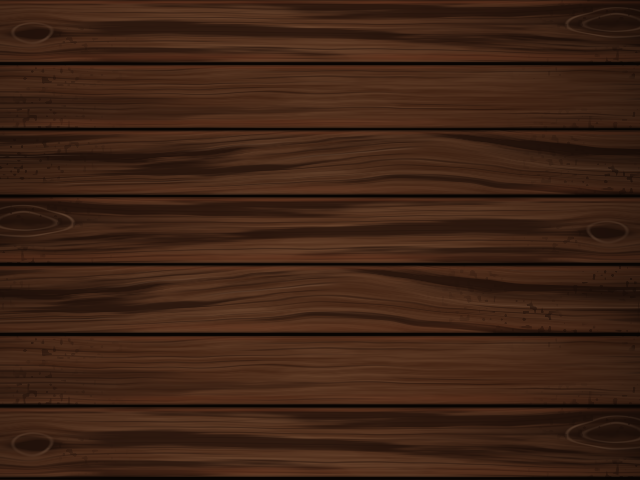
Give the GLSL for this texture, as a WebGL 1 fragment shader.

```glsl
precision highp float;
// Seven dark stained wooden planks with knots, streaks, fine grain and black seams.
uniform vec2 u_resolution;

const float PLANKS = 7.0;
const float ASPECT = 1.3333;
const float SEAM_BOW = 0.018;        // uneven plank heights
const float SEAM_HALF = 0.0024;      // half width of a seam, in canvas heights
const float SEAM_SHADOW = 0.008;
const float RING_LINES = 13.0;       // grain contours across a plank
const float VIGNETTE = 0.32;
const vec2 BIG_KNOT = vec2(1.28, 0.61);
const vec2 BIG_KNOT_SIZE = vec2(0.105, 0.23);
const vec2 SMALL_KNOT = vec2(0.066, 0.46);
const vec2 SMALL_KNOT_SIZE = vec2(0.045, 0.15);
const vec3 BROWN = vec3(0.245, 0.132, 0.072);
const vec3 TAN = vec3(0.38, 0.25, 0.165);
const vec3 RUST = vec3(0.40, 0.20, 0.115);
const vec3 STREAK = vec3(0.125, 0.062, 0.035);
const vec3 PALE = vec3(0.47, 0.34, 0.25);
const vec3 SEAM = vec3(0.03, 0.014, 0.008);

float hash(vec2 p) {
  vec3 q = fract(p.xyx * 0.1031);
  q += dot(q, q.yzx + 33.33);
  return fract((q.x + q.y) * q.z);
}

float noise(vec2 p) {
  vec2 i = floor(p), f = fract(p);
  f = f * f * (3.0 - 2.0 * f);
  return mix(mix(hash(i), hash(i + vec2(1.0, 0.0)), f.x),
             mix(hash(i + vec2(0.0, 1.0)), hash(i + vec2(1.0, 1.0)), f.x), f.y);
}

float fbm(vec2 p) {
  float sum = 0.0, amp = 0.533;
  for (int i = 0; i < 4; i++) {
    sum += amp * noise(p);
    p = p * 2.03 + 17.3;
    amp *= 0.5;
  }
  return sum;
}

float bell(float x, float width) { return exp(-x * x / (width * width)); }

float line(float d, float width) { return 1.0 - smoothstep(0.0, width, abs(d)); }

float knotDistance(vec2 p, vec2 center, vec2 size) {
  return length((p - center) / size) + 0.4 * (noise(p * vec2(14.0, 5.0)) - 0.5);
}

// Wood of one plank: p.x runs along it, p.y from 0 to 1 across it.
vec3 wood(vec2 p, float kind, float seed) {
  float knotty = 1.0 - step(0.5, kind);
  float streaky = step(0.5, kind) * (1.0 - step(1.5, kind));
  float plain = 1.0 - knotty - streaky;

  // Grain coordinate, bent by waves, an arch and the knots
  float big = knotDistance(p, BIG_KNOT, BIG_KNOT_SIZE);
  float small = knotDistance(p, SMALL_KNOT, SMALL_KNOT_SIZE);
  float g = p.y + (0.12 + 0.2 * streaky + 0.12 * plain)
          * (fbm(vec2(p.x * 2.2 + seed, p.y * 1.3 + seed)) - 0.5);
  g -= streaky * 0.28 * bell(p.x - 0.82, 0.32);
  g -= knotty * 0.7 * ((p.y - BIG_KNOT.y) * bell(big, 1.7)
     + (p.y - SMALL_KNOT.y) * bell(small, 1.7));

  // Brushed patches and fine fibres
  float fibre = fbm(vec2(p.x * 4.5 + seed, g * 30.0));
  float patches = smoothstep(0.5, 0.58, fbm(vec2(p.x * 3.2 - seed, g * 4.0 + seed)));
  float middle = bell(p.x - 0.6, 0.5);
  float tone = 0.2 + 0.95 * (fibre - 0.5) + 0.15 * patches
             + (0.25 - 0.12 * plain) * middle + 0.06 * knotty;
  vec3 col = mix(BROWN, TAN, clamp(tone, -0.3, 1.0));
  float redness = noise(vec2(p.x * 2.5 + seed, p.y * 2.0));
  col = mix(col, RUST, 0.22 * redness * (1.0 - 0.6 * middle));

  // Thin growth lines
  float gate = smoothstep(0.35, 0.7, noise(vec2(p.x * 4.0 + seed, g * 9.0)));
  float rings = line(fract(g * RING_LINES + 0.6 * noise(vec2(p.x * 3.0, seed))) - 0.5, 0.24);
  col = mix(col, STREAK, 0.42 * rings * gate);

  // Dark streaks
  float field = fbm(vec2(p.x * 2.4 + seed * 2.0, g * 6.5));
  float dark = smoothstep(0.52, 0.72, field) * (0.75 - 0.4 * plain);
  float broken = smoothstep(0.25, 0.65, fbm(vec2(p.x * 5.0, g * 14.0 + seed)));
  dark += streaky * 0.75 * broken * bell(g - 0.58, 0.12);
  dark += knotty * 0.65 * broken * bell(p.y - 0.52, 0.24) * smoothstep(0.65, 1.2, p.x);
  dark += knotty * (0.35 * bell(big, 1.3) + 0.65 * bell(length((p - SMALL_KNOT - vec2(0.01, 0.0)) / vec2(0.05, 0.12)), 0.9));
  col = mix(col, STREAK, clamp(dark, 0.0, 0.85));

  // Pale scratches and knot outlines
  float pale = 0.35 * streaky * line(fract(g * 4.0) - 0.5, 0.07) * gate;
  float worn = 0.35 + 0.65 * noise(p * vec2(22.0, 6.0) + seed);
  pale += knotty * worn * (0.65 * line(big - 0.95, 0.1) + 0.6 * line(big - 0.5, 0.1)
        + 0.6 * line(small - 1.0, 0.15));
  col = mix(col, PALE, clamp(pale, 0.0, 0.65));

  // Pores near the ends
  float ends = smoothstep(0.35, 0.66, abs(p.x - 0.5 * ASPECT));
  float pores = smoothstep(0.7, 0.85, noise(p * vec2(130.0, 19.0) + seed));
  return mix(col, STREAK, 0.6 * pores * ends * smoothstep(0.4, 0.65, noise(p * vec2(7.0, 3.0) + seed)));
}

void main() {
  vec2 uv = gl_FragCoord.xy / u_resolution;
  float x = uv.x * ASPECT;
  float y = (uv.y - SEAM_BOW * sin(3.14159 * uv.y) - 0.003) * PLANKS;
  float row = floor(y), v = fract(y);

  // Plank kinds mirror about the middle row, which is itself turned end for end
  float kind = mod(abs(row - 3.0), 3.0);
  float along = abs(row - 3.0) < 0.5 ? ASPECT - x : x;
  along += abs(row - 2.0) < 0.5 ? 0.17 : 0.0;
  vec3 col = wood(vec2(along, v), kind, 5.7 + kind * 11.3);
  col *= 0.94 + 0.12 * hash(vec2(row + 2.0, 4.0));

  // Rusty lower edge and a thin lit upper edge
  float wear = noise(vec2(x * 6.0, row + 9.0));
  col = mix(col, RUST, 0.55 * wear * bell(v - 0.1, 0.055));
  col = mix(col, RUST, (0.25 + 0.4 * wear) * bell(v - 0.945, 0.025));

  // Vignette, then shadow and seam between planks
  col *= 1.0 - VIGNETTE * pow(abs(uv.x - 0.45) * 1.85, 2.5);
  float gap = min(v, 1.0 - v) / PLANKS;
  float seamHalf = SEAM_HALF * (0.75 + 0.5 * noise(vec2(x * 3.0, floor(y + 0.5))));
  col *= 1.0 - 0.55 * (1.0 - smoothstep(0.0, SEAM_SHADOW, gap));
  col = mix(SEAM, col, smoothstep(seamHalf - 0.0012, seamHalf + 0.0016, gap));
  gl_FragColor = vec4(col, 1.0);
}
```
